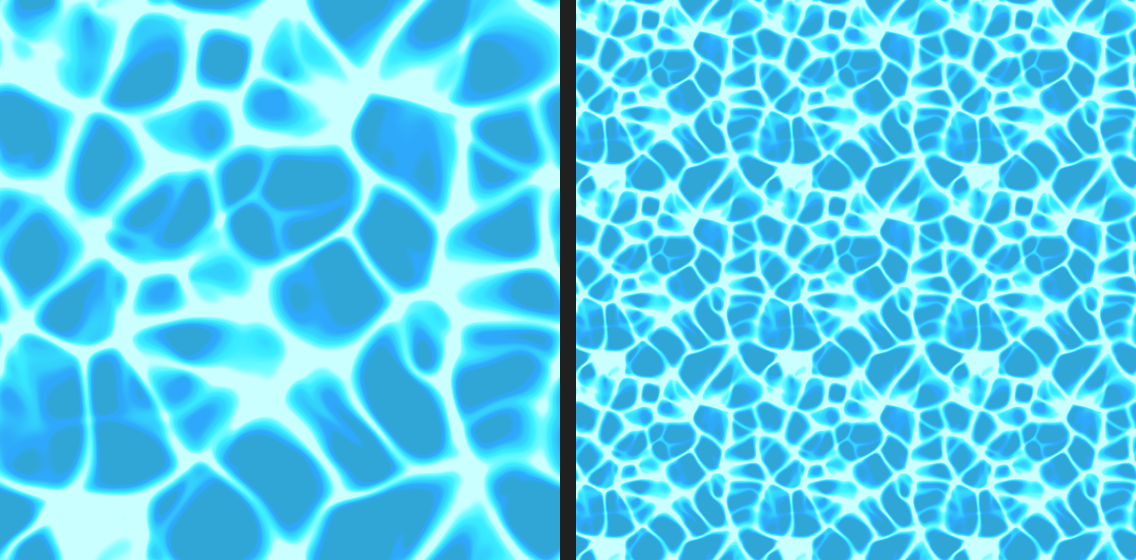
Left, the tile; right, the same tile 3 across and 3 down.
Give the GLSL for this texture, as a three.js fragment shader.

```glsl
// Seamless pool water: bright caustic webs of light over flat blue cells.
varying vec2 vUv;

const vec3 TEAL = vec3(0.19, 0.65, 0.84);
const vec3 BLUE = vec3(0.18, 0.66, 0.98);
const vec3 AZURE = vec3(0.20, 0.82, 0.99);
const vec3 CYAN = vec3(0.22, 0.92, 1.0);
const vec3 PALE_CYAN = vec3(0.40, 0.98, 1.0);
const vec3 GLINT = vec3(0.79, 1.0, 1.0);

vec2 hash2(vec2 p) {
  vec3 q = fract(vec3(p.xyx) * vec3(0.1031, 0.1030, 0.0973));
  q += dot(q, q.yzx + 33.33);
  return fract((q.xx + q.yz) * q.zy);
}

// Unit gradient of a lattice corner, wrapped to the period.
vec2 cornerGradient(vec2 corner, float period, float seed) {
  float angle = 6.28319 * hash2(mod(corner, period) + seed).x;
  return vec2(cos(angle), sin(angle));
}

// Gradient noise that repeats after a whole number of cells.
float gradientNoise(vec2 uv, float period, float seed) {
  vec2 p = uv * period;
  vec2 i = floor(p);
  vec2 f = p - i;
  vec2 u = f * f * f * (f * (f * 6.0 - 15.0) + 10.0);
  vec2 e = vec2(1.0, 0.0);
  float a = dot(cornerGradient(i, period, seed), f);
  float b = dot(cornerGradient(i + e.xy, period, seed), f - e.xy);
  float c = dot(cornerGradient(i + e.yx, period, seed), f - e.yx);
  float d = dot(cornerGradient(i + e.xx, period, seed), f - e.xx);
  return mix(mix(a, b, u.x), mix(c, d, u.x), u.y);
}

vec2 warp(vec2 uv, float period, float amount, float seed) {
  return uv + amount * vec2(gradientNoise(uv, period, seed),
                            gradientNoise(uv, period, seed + 17.0));
}

// Soft Voronoi web: near 0 inside a cell, 1 on an edge, more at junctions.
float causticWeb(vec2 uv, float period, float sharpness, float seed) {
  vec2 p = uv * period;
  vec2 base = floor(p);
  float total = 0.0;
  float squares = 0.0;
  for (int y = -2; y <= 2; y++) {
    for (int x = -2; x <= 2; x++) {
      vec2 cell = base + vec2(float(x), float(y));
      vec2 id = mod(cell, period) + seed;
      vec2 site = cell + hash2(id);
      // The per-site offset bends the edges and varies the cell sizes.
      float reach = distance(p, site) + 0.22 * hash2(id + 71.0).x;
      float weight = exp(-sharpness * reach);
      total += weight;
      squares += weight * weight;
    }
  }
  return 2.0 * (1.0 - squares / (total * total));
}

// Stepped water palette with soft transitions.
vec3 waterColor(float light) {
  vec3 color = mix(TEAL, BLUE, smoothstep(0.11, 0.17, light));
  color = mix(color, AZURE, smoothstep(0.20, 0.40, light));
  color = mix(color, CYAN, smoothstep(0.40, 0.56, light));
  color = mix(color, PALE_CYAN, smoothstep(0.56, 0.76, light));
  return mix(color, GLINT, smoothstep(0.74, 1.0, light));
}

void main() {
  // Main web, with focus and brightness drifting along its lines.
  vec2 flow = warp(warp(vUv, 4.0, 0.06, 3.0), 9.0, 0.018, 41.0);
  float focus = 13.0 + 10.0 * gradientNoise(vUv, 5.0, 11.0);
  float strength = 0.88 + 0.55 * gradientNoise(vUv, 6.0, 23.0);
  float web = strength * causticWeb(flow, 6.0, focus, 5.0);

  // Fainter second web crossing the cells as veils.
  vec2 veilFlow = warp(vUv, 5.0, 0.11, 57.0);
  float veilStrength = max(0.0, 0.26 + 0.5 * gradientNoise(vUv, 4.0, 83.0));
  float veil = veilStrength * causticWeb(veilFlow, 5.0, 13.0, 29.0);

  // Broad drift that splits the cell floors into teal and blue.
  float drift = 0.10 * gradientNoise(flow, 7.0, 97.0);

  gl_FragColor = vec4(waterColor(web + veil + drift), 1.0);
}
```
